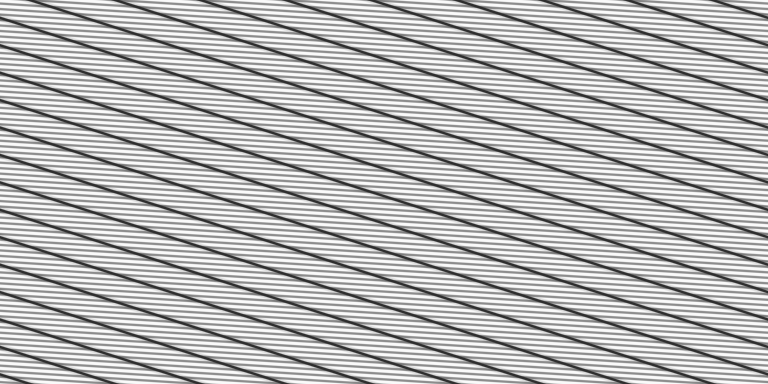
Reproduce this pattern procedurally as a Shadertoy shader.

```glsl
// Distance to the nearest line of a family with the given frequency per canvas height
float lineDistance(vec2 p, vec2 frequency, float offset) {
    float phase = dot(p, frequency) - offset;
    return abs(fract(phase + 0.5) - 0.5) / length(frequency);
}

// Soft-edged coverage of a stroke
float stroke(float dist, float halfWidth, float softness) {
    return 1.0 - smoothstep(halfWidth - softness, halfWidth + softness, dist);
}

void mainImage(out vec4 fragColor, in vec2 fragCoord) {
    vec2 p = fragCoord / iResolution.y;
    float pixel = 0.8 / iResolution.y;

    // Fine, nearly level threads: 9 across, 70 down
    float thread = stroke(lineDistance(p, vec2(4.5, 70.0), 0.35), 0.003, pixel);

    // Heavy slanted cords: 9 across, 14 down
    float cordDistance = lineDistance(p, vec2(4.5, 14.0), 0.35);
    float cord = stroke(cordDistance, 0.0034, pixel);
    float shade = stroke(cordDistance, 0.0085, 0.003);

    float gray = 0.98 - 0.43 * thread;
    gray *= 1.0 - 0.12 * shade;
    gray = mix(gray, 0.18, cord);
    fragColor = vec4(vec3(gray), 1.0);
}
```
